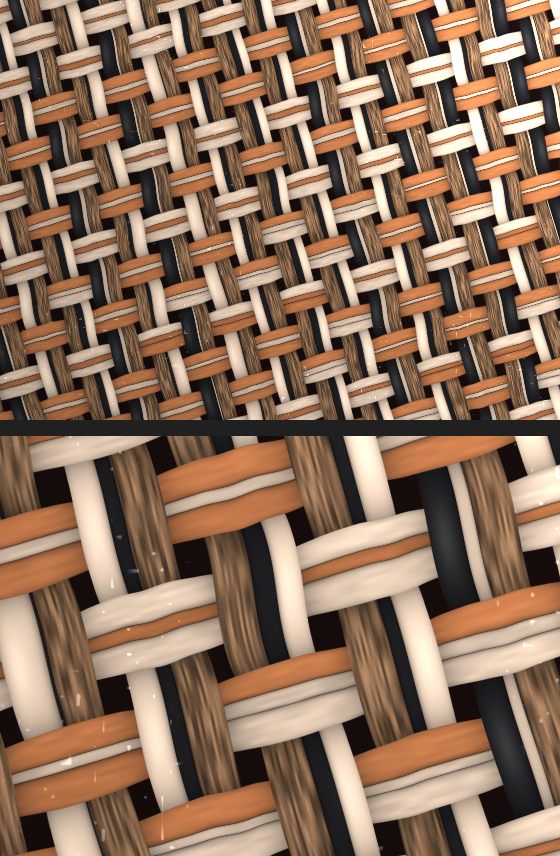
Top, the full canvas; bottom, a detail of the centre.
Reproduce this texture procedurally as a Shadertoy shader.

```glsl
// A tilted plain weave of cream, orange, bronze and black plastic strands.

const vec3 CREAM = vec3(0.90, 0.80, 0.71);
const vec3 ORANGE = vec3(0.76, 0.47, 0.29);
const vec3 BRONZE = vec3(0.45, 0.34, 0.25);
const vec3 BLACK = vec3(0.11, 0.11, 0.12);
const vec3 GAP = vec3(0.075, 0.04, 0.04);

float hash(vec2 p) {
    vec3 q = fract(p.xyx * 0.1031);
    q += dot(q, q.yzx + 33.33);
    return fract((q.x + q.y) * q.z);
}

float noise(vec2 p) {
    vec2 i = floor(p), f = fract(p);
    f *= f * (3.0 - 2.0 * f);
    return mix(mix(hash(i), hash(i + vec2(1, 0)), f.x),
               mix(hash(i + vec2(0, 1)), hash(i + vec2(1, 1)), f.x), f.y);
}

bool bit(int mask, float index) {
    return ((mask >> clamp(int(index) + 4, 0, 20)) & 1) == 1;
}

// Rounded shading of a strand lying between lo and hi
float roundness(float x, float lo, float hi) {
    float t = (2.0 * x - lo - hi) / (hi - lo);
    return mix(0.38, 1.0, sqrt(max(1.0 - t * t * t * t, 0.0)));
}

// Horizontal bundle: two broad strands with a thin one between them
vec4 weft(vec2 d, vec2 cell, float aa) {
    float seed = hash(cell + 61.0);
    float bend = 0.025 * (noise(vec2(d.x * 4.0, seed * 90.0)) - 0.5);
    float halfWidth = 0.36 - 0.10 * d.x * d.x;
    float c = (d.y + bend) / halfWidth;
    float mid = 0.24 * (seed - 0.5) + 0.18 * d.x * (hash(cell + 17.0) - 0.5);
    float thin = 0.10 + 0.14 * hash(cell + 29.0);
    float lo = mid - thin, hi = mid + thin, e = aa / halfWidth;

    bool creamRow = bit(0x1494E, cell.y);
    vec3 outer = creamRow ? CREAM : ORANGE;
    vec3 inner = creamRow ? ORANGE : CREAM;
    bool swapped = cell.y > 4.0 && hash(cell + 43.0) < 0.45;
    vec3 top = outer * roundness(c, -1.05, lo);
    vec3 middle = inner * roundness(c, lo, hi) * 0.88;
    vec3 bottom = (swapped ? inner : outer) * roundness(c, hi, 1.05) * 0.95;
    vec3 color = mix(top, middle, smoothstep(lo - e, lo + e, c));
    color = mix(color, bottom, smoothstep(hi - e, hi + e, c));

    color *= 1.0 - 0.75 * pow(abs(d.x) / 0.78, 4.0);
    color *= 0.93 + 0.12 * noise(vec2(d.x * 5.0, d.y * 24.0) + cell * 13.0);
    float edge = max(abs(c) * halfWidth - halfWidth, abs(d.x) - 0.74);
    return vec4(color, smoothstep(aa, -aa, edge));
}

// Vertical bundle: brushed bronze beside a plain strand and a sliver
vec4 warp(vec2 d, vec2 cell, float aa) {
    bool bronzeLeft = bit(0x14628, cell.x);
    bool darkPartner = bit(0x36852, cell.x);
    float seed = hash(cell + 83.0);
    float halfWidth = 0.40 - 0.05 * d.y * d.y;
    float lean = 0.07 * sin(d.y * 3.0) * (seed - 0.2);
    float c = (d.x + lean) / halfWidth * (bronzeLeft ? -1.0 : 1.0);
    float e = aa / halfWidth;
    float split = 0.06 + 0.16 * (seed - 0.5);
    float sliver = split - 0.42 * hash(vec2(cell.x + 9.0, 5.0)) - 0.1 * seed;

    vec3 plain = darkPartner ? BLACK : CREAM;
    vec3 slim = darkPartner ? CREAM * 0.85 : BLACK;
    float grain = noise(vec2(c * 16.0, d.y * 4.0) + cell * 31.0);
    vec3 brushed = BRONZE * (0.60 + 0.95 * grain) * roundness(c, split, 1.05);
    vec3 color = plain * roundness(c, -1.05, sliver);
    color = mix(color, slim * roundness(c, sliver, split),
                smoothstep(sliver - e, sliver + e, c));
    color = mix(color, brushed, smoothstep(split - e, split + e, c));

    // Soft gloss along the crown
    float gloss = exp(-18.0 * (c + 0.65) * (c + 0.65) - 9.0 * d.y * d.y);
    color += 0.10 * gloss;
    color *= 1.0 - 0.72 * pow(abs(d.y) / 0.80, 4.0);
    float edge = max(abs(c) * halfWidth - halfWidth, abs(d.y) - 0.76);
    return vec4(color, smoothstep(aa, -aa, edge));
}

void mainImage(out vec4 fragColor, in vec2 fragCoord) {
    vec2 p = fragCoord / iResolution.y;
    float aa = 9.0 / iResolution.y;

    // Lattice axes: x follows the rows, y steps down the columns
    mat2 axes = mat2(0.0847, 0.0255, 0.0243, -0.0825);
    vec2 g = inverse(axes) * (p - vec2(0.130, 0.743));
    float row = round(g.y), column = round(g.x);
    vec2 weftCell = vec2(row + 2.0 * round((g.x - row) * 0.5), row);
    vec2 warpCell = vec2(column, column + 1.0 + 2.0 * round((g.y - column - 1.0) * 0.5));
    vec2 a = g - weftCell, b = g - warpCell;
    vec4 across = weft(a, weftCell, aa);
    vec4 down = warp(b, warpCell, aa);

    // The strand nearer its crown lies on top
    float weftOver = smoothstep(-aa, aa, abs(b.y) - abs(a.x));
    vec3 color = mix(GAP, mix(across.rgb, down.rgb, down.a), max(across.a, down.a));
    vec3 overWeft = mix(mix(GAP, down.rgb, down.a), across.rgb, across.a);
    color = mix(color, overWeft, weftOver);

    // Dust specks, then light falling from the upper right
    float dust = smoothstep(0.90, 0.97, noise(p * 150.0)) * smoothstep(0.6, 0.8, noise(p * 9.0));
    color += 0.25 * dust;
    float light = 0.86 + 0.20 * p.x + 0.14 * p.y;
    light += 0.30 * smoothstep(0.75, 0.0, distance(p, vec2(1.30, 0.88)));
    fragColor = vec4(clamp(color * light, 0.0, 1.0), 1.0);
}
```
